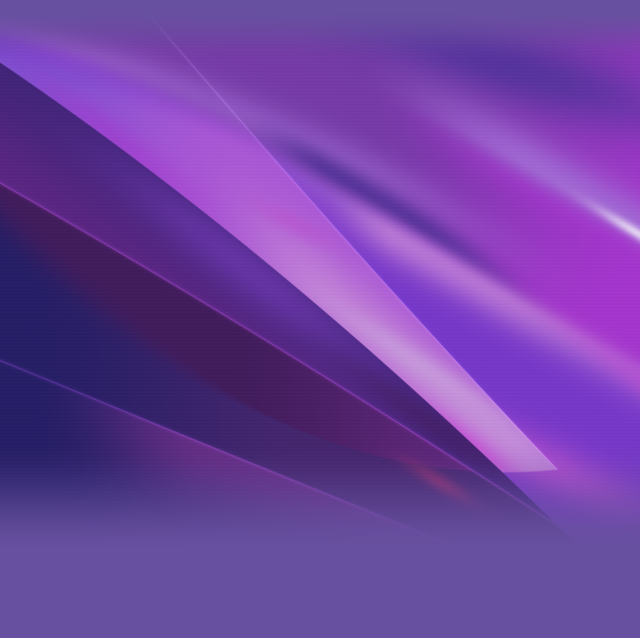
This background is drawn by a WebGL 1 fragment shader. Its source:

```glsl
precision highp float;
uniform vec2 u_resolution;

const vec3 VEIL = vec3(0.405, 0.315, 0.625);
const vec3 PLUM = vec3(0.46, 0.23, 0.65);
const vec3 MAGENTA = vec3(0.64, 0.21, 0.80);
const vec3 INDIGO = vec3(0.32, 0.20, 0.61);
const vec3 VIOLET = vec3(0.46, 0.22, 0.78);
const vec3 LILAC = vec3(0.60, 0.39, 0.80);
const vec3 ORCHID = vec3(0.66, 0.34, 0.83);
const vec3 ROSE = vec3(0.76, 0.51, 0.84);
const vec3 NAVY = vec3(0.15, 0.12, 0.40);
const vec3 WINE = vec3(0.27, 0.12, 0.38);

// Signed height below the parabola k.x + k.y x + k.z x^2
float below(vec2 p, vec3 k) {
  return p.y - (k.x + p.x * (k.y + p.x * k.z));
}

// Soft ridge with separate widths above and below its crest
float ridge(float d, float up, float down) {
  float t = d / (d < 0.0 ? up : down);
  return exp(-t * t);
}

// Sheared elliptical glow
float glow(vec2 p, vec2 center, vec2 radius, float slope) {
  vec2 q = p - center;
  q.y -= slope * q.x;
  q /= radius;
  return exp(-dot(q, q));
}

float cover(float d, float soft) {
  return smoothstep(-soft, soft, d);
}

float rim(float d, float width) {
  return exp(-abs(d) / width);
}

// Flowing light ribbons on the right
vec3 ribbons(vec2 p, float crest) {
  float fold = below(p, vec3(0.022, 0.38, 0.19));
  float sheen = below(p, vec3(0.023, 0.562, 0.0));
  float beam = below(p, vec3(-0.183, 0.575, 0.0));
  vec3 c = mix(PLUM, MAGENTA, smoothstep(0.75, 1.45, p.x + p.y));
  c = mix(c, INDIGO, 0.9 * glow(p, vec2(0.80, 0.105), vec2(0.26, 0.055), 0.30));
  c = mix(c, LILAC, 0.65 * ridge(crest, 0.035, 0.04) * (1.0 - smoothstep(0.5, 0.95, p.x)));

  // Violet ribbon under the dark fold
  vec3 deep = mix(VIOLET, ORCHID, 0.35 * ridge(sheen, 0.06, 0.05));
  deep = mix(deep, LILAC, 0.6 * glow(p, vec2(0.55, 0.31), vec2(0.14, 0.035), 0.55));
  c = mix(c, deep, smoothstep(-0.005, 0.045, fold));
  float foldFade = smoothstep(0.38, 0.52, p.x) * (1.0 - smoothstep(0.65, 0.88, p.x));
  c = mix(c, INDIGO * 0.95, 0.8 * foldFade * ridge(fold, 0.025, 0.018));
  c = mix(c, ROSE, 0.75 * smoothstep(0.5, 0.62, p.x) * ridge(sheen, 0.022, 0.04)
    * (1.0 - 0.45 * smoothstep(0.75, 1.0, p.x)));

  // Upper beam with a white spark
  float beamFade = smoothstep(0.55, 0.85, p.x);
  c = mix(c, MAGENTA, 0.6 * beamFade * ridge(beam, 0.03, 0.035));
  c = mix(c, LILAC + 0.03, 0.9 * beamFade * ridge(beam + 0.035, 0.05, 0.026));
  c = mix(c, vec3(0.88, 0.82, 0.94), glow(p, vec2(1.0, 0.368), vec2(0.065, 0.010), 0.60));

  // Pink light at the foot
  c = mix(c, vec3(0.70, 0.31, 0.80), 0.85 * glow(p, vec2(0.86, 0.735), vec2(0.17, 0.045), 0.48));
  return c;
}

// Bright translucent blade
vec3 blade(vec2 p, float edge) {
  vec3 c = mix(vec3(0.49, 0.32, 0.81), ORCHID, smoothstep(0.08, 0.48, p.x + 0.5 * p.y));
  c = mix(c, MAGENTA, 0.55 * glow(p, vec2(0.18, 0.22), vec2(0.13, 0.035), 0.75));
  c = mix(c, ROSE, 0.9 * smoothstep(0.30, 0.52, p.x) * ridge(edge + 0.03, 0.075, 0.08));
  c = mix(c, vec3(0.78, 0.62, 0.86), 0.8 * glow(p, vec2(0.66, 0.575), vec2(0.13, 0.022), 0.68));
  c = mix(c, vec3(0.77, 0.58, 0.85), 0.7 * glow(p, vec2(0.77, 0.665), vec2(0.12, 0.035), 0.75));
  c = mix(c, vec3(0.77, 0.29, 0.83), 0.8 * glow(p, vec2(0.72, 0.69), vec2(0.10, 0.025), 0.72));
  return mix(c, vec3(0.73, 0.31, 0.80), 0.5 * glow(p, vec2(0.46, 0.35), vec2(0.06, 0.018), 0.5));
}

// Dark overlapping sheets at the lower left
vec3 sheets(vec2 p, float edge, float soft) {
  float middle = below(p, vec3(0.287, 0.573, 0.05));
  float bowl = below(p, vec3(0.341, 1.011, -0.64));
  float lower = below(p, vec3(0.565, 0.41, 0.0));
  vec3 c = mix(vec3(0.25, 0.14, 0.46), vec3(0.35, 0.15, 0.51), smoothstep(0.0, 0.18, edge));
  c = mix(c, vec3(0.41, 0.21, 0.66), 0.9 * glow(p, vec2(0.39, 0.425), vec2(0.22, 0.055), 0.76));
  c = mix(c, WINE, 0.6 * glow(p, vec2(0.67, 0.66), vec2(0.14, 0.025), 0.68));
  vec3 wine = mix(WINE * 0.95, vec3(0.36, 0.15, 0.47), smoothstep(0.35, 0.72, p.x));
  c = mix(c, wine, cover(middle, soft));
  vec3 navy = mix(NAVY, vec3(0.27, 0.15, 0.43), smoothstep(0.03, 0.5, p.x));
  c = mix(c, navy, cover(bowl, mix(0.05, soft, smoothstep(0.1, 0.45, p.x))) * cover(middle, soft));
  vec3 base = mix(NAVY, vec3(0.39, 0.18, 0.52), smoothstep(0.05, 0.32, p.x) * ridge(lower, 0.1, 0.12));
  c = mix(c, base, cover(lower, soft));
  c += vec3(0.22, 0.09, 0.24) * (rim(middle, 0.0018) + 0.9 * rim(lower, 0.0016));
  return mix(c, vec3(0.62, 0.19, 0.42), 0.7 * glow(p, vec2(0.69, 0.758), vec2(0.05, 0.014), 0.58));
}

void main() {
  vec2 uv = gl_FragCoord.xy / u_resolution;
  vec2 p = vec2(uv.x, 1.0 - uv.y);
  float soft = 1.2 / min(u_resolution.x, u_resolution.y);
  float crest = below(p, vec3(0.05, 0.27, 0.19));
  float edge = below(p, vec3(0.098, 0.68, 0.176));
  float side = below(p, vec3(-0.254, 1.211, -0.085));
  float tip = below(p, vec3(0.341, 1.011, -0.64));

  // Layers from back to front
  vec3 color = ribbons(p, crest);
  float inside = cover(side, soft) * cover(-tip, soft + 0.3 * (1.0 - smoothstep(0.2, 0.6, p.x)));
  color = mix(color, blade(p, edge), inside * smoothstep(-0.005, 0.06, crest));
  color += 0.10 * rim(side, 0.0018) * cover(-tip, soft);
  color = mix(color, sheets(p, edge, soft), cover(edge, soft));

  // Fine scan lines and haze along top and bottom
  color += 0.006 * cos(1206.0 * p.y);
  float haze = max(1.0 - smoothstep(0.01, 0.10, p.y), smoothstep(0.69, 0.87, p.y));
  color = mix(color, VEIL, haze);
  gl_FragColor = vec4(clamp(color, 0.0, 1.0), 1.0);
}
```
